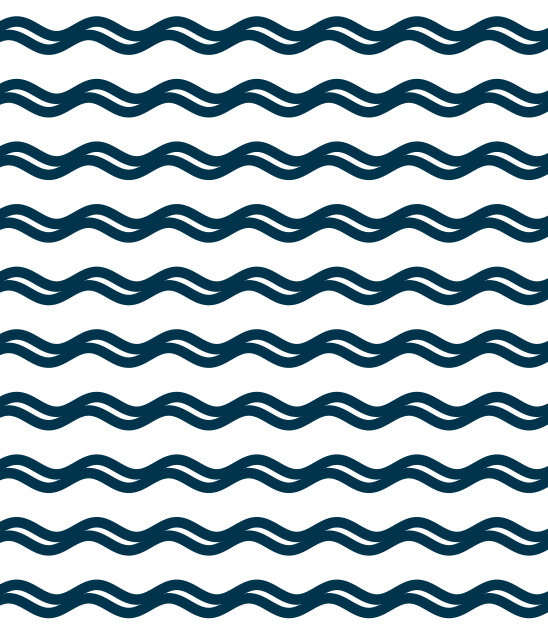
Write a WebGL 2 fragment shader that draws this pattern.

```glsl
#version 300 es
precision highp float;
// Rows of twin-ribbon navy waves with slim white slivers between the ribbons.

// Lengths are fractions of the canvas height.
#define WAVE_LENGTH 0.1251
#define ROW_SPACING 0.0978
#define FIRST_ROW 0.0556
#define FIRST_CREST 0.0260
#define AMPLITUDE 0.0115
#define HALF_WIDTH 0.0082
#define RIBBON_GAP 0.0210
#define RIBBON_SHIFT 0.0125
#define NAVY vec3(0.0, 0.2, 0.3)
#define PAPER vec3(1.0)

uniform vec2 u_resolution;
out vec4 fragColor;

const float TAU = 6.2831853;

// Distance to a cosine curve with a crest at x = 0, by Newton steps
// towards the nearest point.
float cosineDistance(vec2 p) {
    float k = TAU / WAVE_LENGTH;
    float x = p.x;
    for (int i = 0; i < 3; i++) {
        float height = AMPLITUDE * cos(k * x);
        float slope = -AMPLITUDE * k * sin(k * x);
        float error = (x - p.x) + (height - p.y) * slope;
        x -= error / (1.0 + slope * slope);
    }
    return length(p - vec2(x, AMPLITUDE * cos(k * x)));
}

void main() {
    // Measure down from the top edge, then fold into one row.
    vec2 uv = gl_FragCoord.xy / u_resolution.y;
    float depth = 1.0 - uv.y - FIRST_ROW;
    float rowY = (0.5 - fract(depth / ROW_SPACING + 0.5)) * ROW_SPACING;
    vec2 p = vec2(uv.x - FIRST_CREST, rowY);

    // The lower ribbon runs slightly ahead, so the pair parts on each descent.
    float upper = cosineDistance(p - vec2(0.0, 0.5 * RIBBON_GAP));
    float lower = cosineDistance(p + vec2(RIBBON_SHIFT, 0.5 * RIBBON_GAP));
    float edge = min(upper, lower) - HALF_WIDTH;

    // Smooth the edge over about one pixel.
    float ink = clamp(0.5 - edge * u_resolution.y, 0.0, 1.0);
    fragColor = vec4(mix(PAPER, NAVY, ink), 1.0);
}
```
